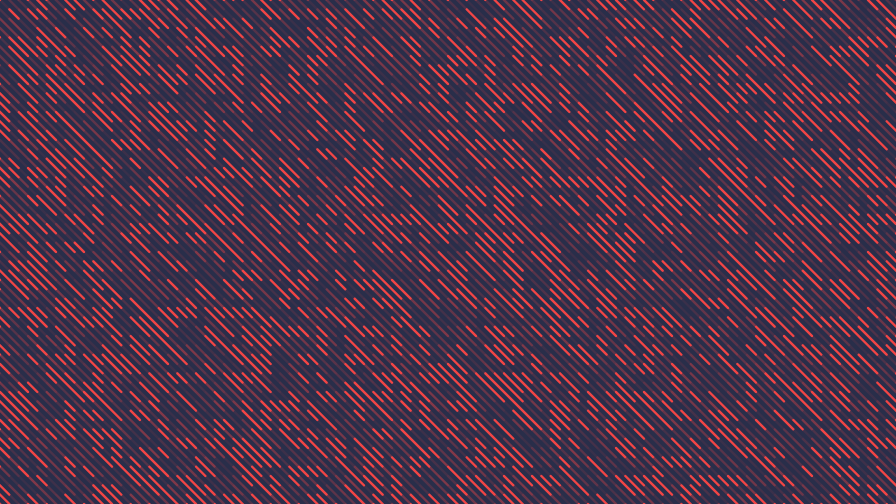
This pattern is drawn by a Shadertoy shader. Its source:

```glsl
// Dense field of falling diagonal dashes on navy: one stroke per square cell,
// joined corner to corner into long lines. A hash makes each stroke bright or
// faint, and broad gradient noise gently gathers the bright ones into drifts.

#define ROWS 54.0            // cells down the canvas (96 across at 16:9)
#define LINE_WIDTH 0.25      // stroke width, in cells
#define BRIGHT_SHARE 0.36    // share of strokes at full strength
#define FAINT_MIN 0.08       // weakest stroke strength
#define FAINT_MAX 0.46       // strongest faint stroke
#define DRIFT_SCALE 0.13     // noise frequency, per cell
#define DRIFT_AMOUNT 0.22    // shift of the bright share by noise
#define NAVY vec3(0.16, 0.18, 0.29)
#define RED vec3(0.95, 0.27, 0.27)

// Integer hash giving two values in 0..1
vec2 hash2(vec2 cell) {
    uvec2 q = uvec2(ivec2(cell) + 4096);
    uint n = q.x * 1597334677u ^ q.y * 3812015801u;
    n = (n ^ (n >> 16)) * 2146121005u;
    n = (n ^ (n >> 15)) * 2221713035u;
    n ^= n >> 16;
    return vec2(n & 65535u, n >> 16) / 65535.0;
}

// Dot product of a random lattice gradient with the offset to p
float gradientDot(vec2 corner, vec2 p) {
    float angle = 6.28319 * hash2(corner + 517.0).x;
    return dot(vec2(cos(angle), sin(angle)), p - corner);
}

float gradientNoise(vec2 p) {
    vec2 i = floor(p), f = p - i;
    vec2 u = f * f * f * (f * (f * 6.0 - 15.0) + 10.0);
    vec2 e = vec2(1.0, 0.0);
    return mix(mix(gradientDot(i, p), gradientDot(i + e.xy, p), u.x),
               mix(gradientDot(i + e.yx, p), gradientDot(i + e.xx, p), u.x), u.y);
}

// Strength of the stroke in a cell: full, or a varied faint level
float strokeStrength(vec2 cell) {
    vec2 h = hash2(cell);
    float share = BRIGHT_SHARE + DRIFT_AMOUNT * gradientNoise(cell * DRIFT_SCALE);
    return h.x < share ? 1.0 : mix(FAINT_MIN, FAINT_MAX, h.y);
}

float segmentDistance(vec2 p, vec2 a, vec2 b) {
    vec2 ap = p - a, ab = b - a;
    return length(ap - ab * clamp(dot(ap, ab) / dot(ab, ab), 0.0, 1.0));
}

void mainImage(out vec4 fragColor, in vec2 fragCoord) {
    float pixel = ROWS / iResolution.y;
    vec2 p = fragCoord * pixel;

    // Nearest diagonal x + y = k, and the column where p projects onto it
    float k = floor(p.x + p.y + 0.5);
    float column = floor(0.5 * (k + p.x - p.y));

    // Strongest of this stroke and its two neighbours on the same diagonal
    float ink = 0.0;
    for (float step = -1.0; step <= 1.0; step++) {
        float x = column + step;
        vec2 cell = vec2(x, k - 1.0 - x);
        float d = segmentDistance(p, cell + vec2(0.0, 1.0), cell + vec2(1.0, 0.0));
        float cover = clamp(0.5 + (0.5 * LINE_WIDTH - d) / pixel, 0.0, 1.0);
        ink = max(ink, cover * strokeStrength(cell));
    }

    fragColor = vec4(mix(NAVY, RED, ink), 1.0);
}
```
